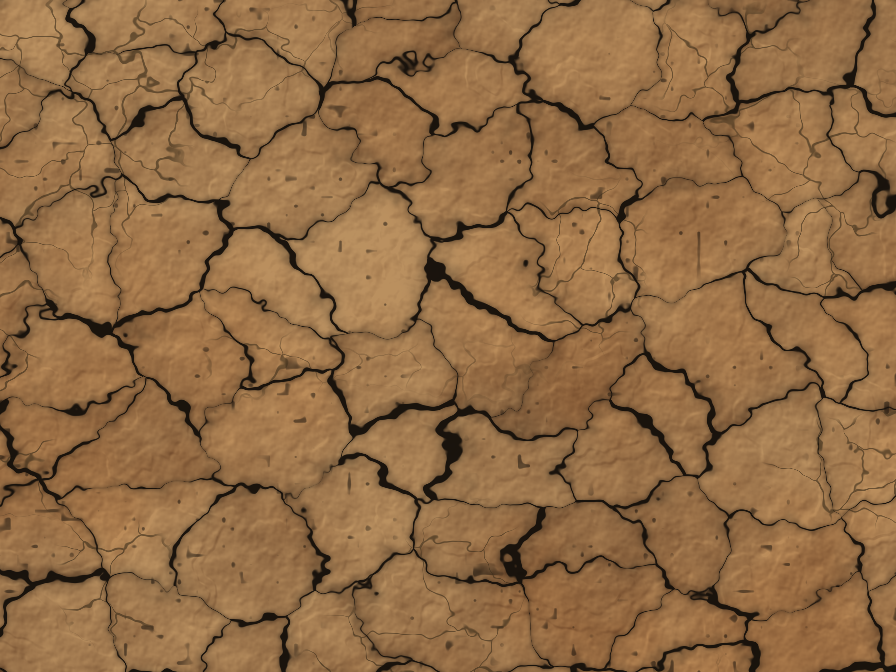
This texture is drawn by a Shadertoy shader. Its source:

```glsl
float hash(vec2 p) {
    vec3 q = fract(p.xyx * 0.1031);
    q += dot(q, q.yzx + 33.33);
    return fract((q.x + q.y) * q.z);
}

vec2 hash2(vec2 p) {
    return vec2(hash(p), hash(p + 57.0));
}

float noise(vec2 p) {
    vec2 i = floor(p), f = fract(p);
    f = f * f * (3.0 - 2.0 * f);
    return mix(mix(hash(i), hash(i + vec2(1, 0)), f.x),
               mix(hash(i + vec2(0, 1)), hash(i + vec2(1, 1)), f.x), f.y);
}

float fbm(vec2 p) {
    float sum = 0.0, amp = 0.5;
    for (int i = 0; i < 5; i++) {
        sum += amp * noise(p);
        p = mat2(1.6, 1.2, -1.2, 1.6) * p + 7.3;
        amp *= 0.5;
    }
    return sum / 0.97;
}

vec2 wobble(vec2 p) {
    return vec2(noise(p), noise(p + 31.7)) - 0.5;
}

vec2 seed(vec2 cell) {
    return cell + 0.08 + 0.84 * hash2(cell);
}

// x: distance to the crack wall, y: random plate value
vec2 plates(vec2 p, float thin, float thick) {
    vec2 base = floor(p), home = base;
    float nearest = 9.0;
    for (int y = -1; y <= 1; y++)
    for (int x = -1; x <= 1; x++) {
        vec2 cell = base + vec2(x, y);
        float d = distance(p, seed(cell));
        if (d < nearest) { nearest = d; home = cell; }
    }
    vec2 a = seed(home);
    float wall = 9.0;
    for (int y = -2; y <= 2; y++)
    for (int x = -2; x <= 2; x++) {
        if (x == 0 && y == 0) continue;
        vec2 cell = home + vec2(x, y);
        vec2 b = seed(cell);
        float edge = dot(0.5 * (a + b) - p, normalize(b - a));
        float open = hash(home + cell + 11.0);
        wall = min(wall, edge - mix(thin, thick, open * open));
    }
    return vec2(wall, hash(home + 91.0));
}

// Chipped ledges, lumps and grit
float relief(vec2 p) {
    float ledge = fbm(p * 8.0 + 3.0);
    return 0.55 * smoothstep(0.47, 0.51, ledge)
         + 0.45 * smoothstep(0.60, 0.63, ledge)
         + 2.2 * fbm(p * 22.0)
         + 0.50 * noise(p * 95.0) + 0.32 * noise(p * 170.0);
}

void mainImage(out vec4 fragColor, in vec2 fragCoord) {
    vec2 p = fragCoord / iResolution.y;
    float pixel = 7.0 / iResolution.y;

    // Plates with ragged borders, slightly wider than tall
    vec2 q = p * vec2(6.3, 7.3) + 20.0;
    vec2 ragged = 0.42 * wobble(q * 1.5) + 0.20 * wobble(q * 4.5)
                + 0.075 * wobble(q * 13.0);
    vec2 plate = plates(q + ragged, 0.003, 0.034);
    float wall = plate.x + 0.022 * (noise(q * 3.0) - 0.5);
    float crack = 1.0 - smoothstep(-0.6 * pixel, 0.9 * pixel, wall);
    float rim = exp(-max(wall, 0.0) / 0.045);

    // Hairline cracks that fade in and out
    float hair = plates(q * 1.6 + 1.8 * ragged + 40.0, 0.0, 0.012).x;
    float hairMask = smoothstep(0.52, 0.68, noise(q * 0.9 + 5.0));
    hair = hairMask * (1.0 - smoothstep(0.0, 2.0 * pixel, hair));

    // Light from the upper left over the rough surface
    float slope = relief(p) - relief(p + vec2(-0.0025, 0.0035));
    float tone = 0.66 + 0.34 * (plate.y - 0.5)
               + 1.1 * (fbm(p * 5.0 + 9.0) - 0.5)
               + 0.8 * (fbm(p * 35.0) - 0.5) + 0.85 * slope;
    tone += 0.16 * (p.y - 0.5);
    vec3 clay = mix(vec3(0.53, 0.38, 0.24), vec3(0.69, 0.53, 0.35),
                    clamp(tone, -1.0, 1.25));
    float rust = smoothstep(0.4, 0.7, fbm(p * 3.5 + 17.0)) * (1.0 - 0.6 * p.y);
    clay *= mix(vec3(1.0), vec3(1.01, 0.95, 0.89), rust);

    // Scattered pits and shaded plate rims
    float pit = smoothstep(0.86, 0.96, noise(p * 75.0 + 8.0))
              * smoothstep(0.5, 0.7, noise(p * 9.0));
    clay *= 1.0 - 0.45 * pit;
    clay *= 1.0 - 0.30 * rim;
    clay = mix(clay, vec3(0.25, 0.19, 0.11), 0.65 * hair);
    vec3 color = mix(clay, vec3(0.08, 0.06, 0.04), 0.95 * crack);
    fragColor = vec4(color, 1.0);
}
```
